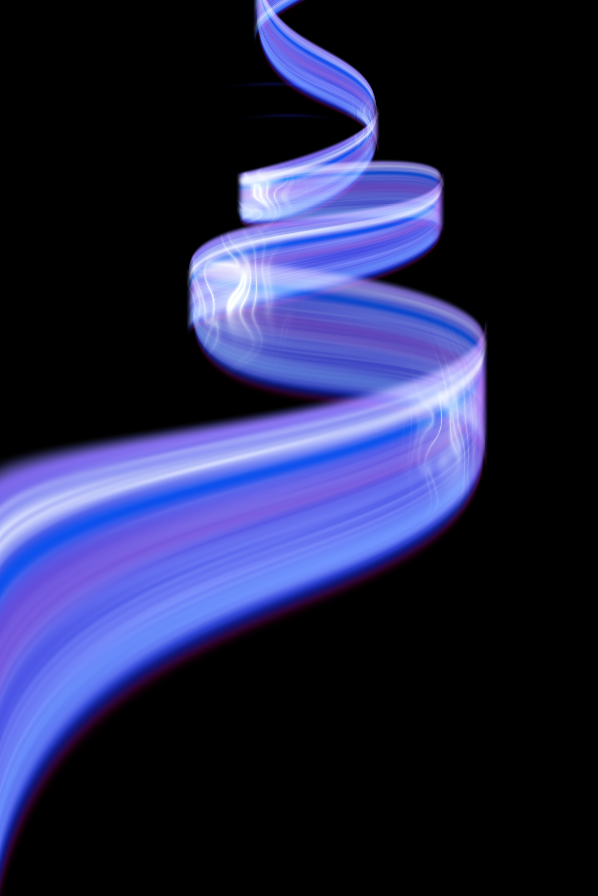
Write a WebGL 1 fragment shader that draws this background.

```glsl
precision highp float;
// A spiral ribbon of blue and violet light winding toward the viewer on black.
// Each half turn is a strand between two curved edges; colour bands and fine
// fibres follow the strand, and overlapping strands are blended as light.
uniform vec2 u_resolution;

float hash(vec2 p) {
  vec3 q = fract(vec3(p.xyx) * 0.1031);
  q += dot(q, q.yzx + 33.33);
  return fract((q.x + q.y) * q.z);
}

float noise(vec2 p) {
  vec2 i = floor(p), f = fract(p);
  f = f * f * (3.0 - 2.0 * f);
  vec2 e = vec2(0.0, 1.0);
  return mix(mix(hash(i), hash(i + e.yx), f.x),
             mix(hash(i + e.xy), hash(i + e.yy), f.x), f.y);
}

float bell(float d, float width) {
  d /= width;
  return exp(-d * d);
}

// Edge height: left end, right end, then the bulge of each rounded end.
float edge(vec4 k, float s) {
  float r = 1.0 - s;
  return mix(k.x, k.y, s) + k.z * (sqrt(s) - s) + k.w * (sqrt(r) - r);
}

// look: position of the white streak, its strength, fibre seed.
vec3 strand(vec2 p, vec2 span, vec4 top, vec4 bottom, vec3 look) {
  float s = clamp((p.x - span.x) / (span.y - span.x), 0.0, 1.0);
  float yTop = edge(top, s);
  float v = (p.y - yTop) / (edge(bottom, s) - yTop);

  // Long fibres along the strand
  float broad = noise(vec2(v * 13.0 + look.z * 7.0, s * 1.6 + look.z));
  float fine = noise(vec2(v * 55.0 + s * 3.0, s * 2.5 + look.z * 5.0));
  float fibre = 0.65 * broad + 0.35 * fine;
  vec3 c = mix(vec3(0.25, 0.28, 0.88), vec3(0.52, 0.59, 1.0), fibre);

  // Colour bands across the strand
  c = mix(c, vec3(0.49, 0.30, 0.83), 0.65 * bell(v - 0.46 - 0.08 * (broad - 0.5), 0.08));
  c = mix(c, vec3(0.56, 0.42, 0.92), 0.7 * bell(v - 0.05, 0.06));
  c = mix(c, vec3(0.0, 0.30, 0.93), 0.85 * bell(v - look.x - 0.11, 0.035));
  c = mix(c, vec3(0.42, 0.60, 1.0), 0.65 * bell(v - 0.83, 0.07));
  c = mix(c, vec3(0.02, 0.13, 0.75), smoothstep(0.87, 0.98, v));
  c = mix(c, vec3(0.50, 0.22, 0.75), 0.6 * smoothstep(0.95, 1.0, s));
  float streak = bell(v - look.x, 0.045) + 0.35 * bell(v - look.x + 0.07, 0.02);
  c = mix(c, vec3(0.88, 0.91, 1.0), clamp(look.y * streak * (0.75 + 0.4 * fine), 0.0, 1.0));

  // Soft outline with a dim red fringe below
  float ends = smoothstep(-0.03, 0.05, p.x - span.x) * smoothstep(-0.03, 0.05, span.y - p.x);
  float body = smoothstep(-0.02, 0.06, v) * (1.0 - smoothstep(0.91, 1.03, v));
  return ends * (c * body + vec3(0.16, 0.0, 0.10) * bell(v - 1.0, 0.035));
}

vec3 screen(vec3 a, vec3 b) {
  return 1.0 - (1.0 - a) * (1.0 - clamp(b, 0.0, 1.0));
}

// Bright spot where the ribbon folds, broken into curling wisps
float fold(vec2 p, vec2 centre, vec2 size) {
  vec2 d = (p - centre) / size;
  float warp = noise(d * 1.3 + centre * 9.0);
  float ridge = 1.0 - abs(2.0 * noise(vec2(d.x * 4.0 + d.y * d.y + warp * 4.0, d.y * 0.8)) - 1.0);
  return exp(-dot(d, d)) * (0.35 + 0.75 * ridge * ridge * ridge);
}

void main() {
  // Canvas is 7.68 units tall, y measured down from the top.
  vec2 p = vec2(gl_FragCoord.x, u_resolution.y - gl_FragCoord.y) * 7.68 / u_resolution.y;
  vec3 col = vec3(0.0);

  // Half turns from the top of the spiral to the near sweep
  col = screen(col, strand(p, vec2(2.19, 2.7), vec4(-0.1, -0.4, 0.0, 0.0),
                           vec4(0.35, -0.05, -0.3, 0.0), vec3(0.75, 0.5, 1.0)));
  col = screen(col, strand(p, vec2(2.2, 3.23), vec4(-0.4, 0.95, 1.56, -1.05),
                           vec4(0.12, 1.3, 1.55, -0.81), vec3(0.12, 0.4, 2.0)));
  col = screen(col, strand(p, vec2(2.05, 3.23), vec4(1.48, 0.92, 0.0, 0.57),
                           vec4(1.86, 1.2, 0.43, 1.0), vec3(0.2, 0.8, 3.0)));
  col = screen(col, 0.85 * strand(p, vec2(2.07, 3.79), vec4(1.5, 1.52, -0.05, -0.55),
                           vec4(1.86, 2.0, 0.3, -0.4), vec3(0.1, 0.6, 4.0)));
  col = screen(col, strand(p, vec2(1.62, 3.79), vec4(2.3, 1.48, -1.04, 0.8),
                           vec4(2.85, 1.95, -0.35, 0.95), vec3(0.2, 0.85, 5.0)));
  col = screen(col, 0.85 * strand(p, vec2(1.65, 4.16), vec4(2.28, 2.9, -0.3, -0.95),
                           vec4(2.7, 4.0, 1.88, -1.48), vec3(0.1, 0.35, 6.0)));
  col = screen(col, strand(p, vec2(-0.1, 4.16), vec4(4.08, 2.75, -0.63, 1.43),
                           vec4(8.5, 3.8, -6.54, 2.96), vec3(0.18, 0.9, 7.0)));

  // Folds shine only on the ribbon
  float shine = 1.3 * fold(p, vec2(1.98, 2.5), vec2(0.32, 0.42))
              + 1.1 * fold(p, vec2(2.2, 1.66), vec2(0.25, 0.22))
              + 0.8 * fold(p, vec2(3.83, 3.7), vec2(0.24, 0.5))
              + 0.6 * fold(p, vec2(3.13, 1.08), vec2(0.12, 0.2));
  col = screen(col, vec3(0.85, 0.9, 1.0) * shine * col.b);

  // Two faint stray arcs beside the upper turns
  for (int i = 0; i < 2; i++) {
    float x = p.x - 2.35 - 0.12 * float(i);
    float y = p.y - 0.72 - 0.27 * float(i) - 0.15 * x * x;
    col += vec3(0.03, 0.03, 0.2) * bell(y, 0.015) * bell(x, 0.25);
  }

  gl_FragColor = vec4(col, 1.0);
}
```
